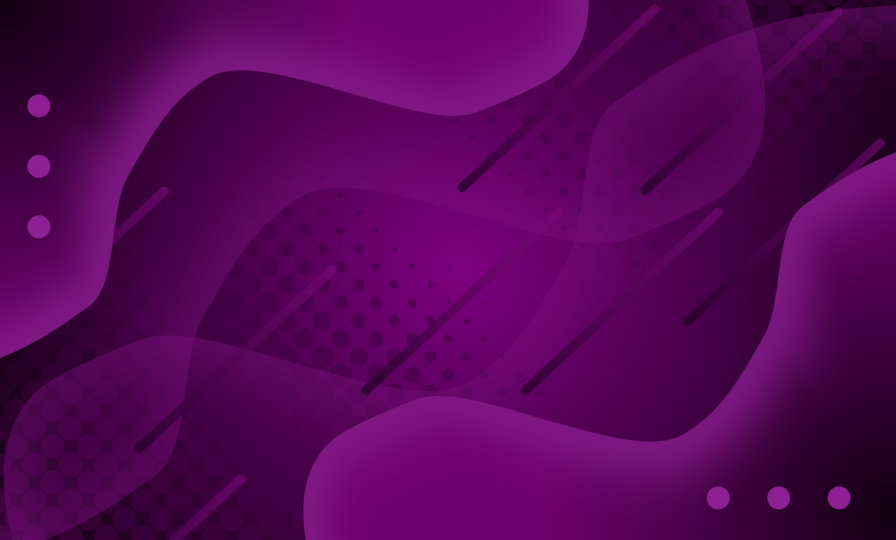
This background is drawn by a Shadertoy shader. Its source:

```glsl
// Purple abstract backdrop: wavy glowing sheets, halftone dots and slanted bars.

// Lengths are in canvas heights, origin at the lower left.
const vec3 CORE_COLOR  = vec3(0.49, 0.00, 0.50);
const vec3 DARK_COLOR  = vec3(0.07, 0.00, 0.07);
const vec3 SHEET_COLOR = vec3(0.43, 0.00, 0.43);
const vec3 RIM_COLOR   = vec3(0.50, 0.10, 0.52);
const vec3 DOT_COLOR   = vec3(0.25, 0.00, 0.26);
const vec3 BAR_LIGHT   = vec3(0.49, 0.04, 0.49);
const vec3 BAR_DARK    = vec3(0.14, 0.00, 0.15);
const vec3 DISC_COLOR  = vec3(0.55, 0.12, 0.57);

const vec2  CORE_CENTER = vec2(0.850, 0.505);
const vec2  SOLID_TURN  = vec2(1.652, 1.052);  // sums that define half turns
const vec2  VEIL_TURN   = vec2(1.424, 0.928);
const vec2  DOT_TURN    = vec2(1.674, 1.217);
const vec2  VEIL_SHIFT  = vec2(0.087, -0.409);
const float VEIL_SCALE  = 1.22;
const vec2  WAVE_AXIS   = vec2(0.819, 0.574);  // direction the wave runs in
const float RIM_WIDTH   = 0.08;
const vec2  DOT_ORIGIN  = vec2(0.597, 0.539);
const float DOT_STEP    = 0.0333;
const float DOT_MAX     = 0.0225;
const vec2  BAR_VECTOR  = vec2(-0.357, -0.330);
const float BAR_RADIUS  = 0.0085;
const float DISC_RADIUS = 0.0212;
const float DISC_STEP   = 0.112;

// Upper right ends of the bars
const int BAR_COUNT = 8;
const vec2 BAR_ENDS[BAR_COUNT] = vec2[](
    vec2(1.213, 0.983), vec2(1.552, 0.978), vec2(1.630, 0.735),
    vec2(1.330, 0.607), vec2(1.035, 0.607), vec2(0.304, 0.646),
    vec2(0.615, 0.500), vec2(0.446, 0.113));

float coverage(float dist) {
    float soft = 0.75 / iResolution.y;
    return 1.0 - smoothstep(-soft, soft, dist);
}

// Height of the wave above its slanted axis: a hill between two upturned ends
float waveHeight(float u) {
    float left = max(0.33 - u, 0.0);
    float right = max(u - 1.32, 0.0);
    float right2 = right * right;
    return 0.26 + 0.85 * left * left + right2 * (2.53 + 55.0 * right2)
         + 0.10 * smoothstep(0.38, 0.58, u) + 0.12 * smoothstep(0.40, 0.78, u)
         - 0.31 * smoothstep(0.80, 1.18, u) - 0.057 * smoothstep(1.00, 1.36, u);
}

// Approximate signed distance to the wave, negative above and left of it
float waveDistance(vec2 p) {
    const float STEP = 0.004;
    float u = dot(p, WAVE_AXIS);
    float v = dot(p, vec2(-WAVE_AXIS.y, WAVE_AXIS.x));
    float slope = (waveHeight(u + STEP) - waveHeight(u - STEP)) / (2.0 * STEP);
    return (waveHeight(u) - v) / sqrt(1.0 + slope * slope);
}

float rimGlow(float dist) {
    return exp(-dist * dist / (RIM_WIDTH * RIM_WIDTH));
}

// Checkerboard of dots that shrink toward the upper right
void addHalftone(inout vec3 color, vec2 p) {
    vec2 q = (p - DOT_ORIGIN) / DOT_STEP;
    vec2 cell = floor(0.5 * vec2(q.x + q.y, q.x - q.y) + 0.5);
    vec2 center = DOT_ORIGIN + DOT_STEP * vec2(cell.x + cell.y, cell.x - cell.y);
    float radius = min(DOT_MAX, 0.046 * (1.38 - center.x - center.y));
    float fade = smoothstep(-0.41, -0.09, center.x - center.y) * step(0.0, radius);
    color = mix(color, DOT_COLOR, 0.55 * fade * coverage(length(p - center) - radius));
}

// Translucent sheet
void addVeil(inout vec3 color, vec2 p) {
    float dist = VEIL_SCALE * waveDistance((p - VEIL_SHIFT) / VEIL_SCALE);
    float inside = coverage(dist);
    color = mix(color, SHEET_COLOR, 0.23 * inside * exp(min(dist, 0.0) / 0.35));
    color = mix(color, RIM_COLOR, 0.27 * inside * rimGlow(dist));
}

// Opaque sheet, dark at its outer corner
void addSolid(inout vec3 color, vec2 p) {
    float dist = waveDistance(p);
    float shade = clamp(length(p - vec2(0.0, 1.0)) / 0.65, 0.0, 1.0);
    vec3 sheet = mix(DARK_COLOR, SHEET_COLOR, shade);
    color = mix(color, mix(sheet, RIM_COLOR, 0.9 * rimGlow(dist)), coverage(dist));
}

void mainImage(out vec4 fragColor, in vec2 fragCoord) {
    vec2 p = fragCoord / iResolution.y;
    vec3 color = max(DARK_COLOR, CORE_COLOR * (1.0 - length(p - CORE_CENTER)));

    addHalftone(color, p);
    addHalftone(color, DOT_TURN - p);
    addVeil(color, p);
    addVeil(color, VEIL_TURN - p);

    // Slanted bars, light to dark
    for (int i = 0; i < BAR_COUNT; i++) {
        vec2 offset = p - BAR_ENDS[i];
        float along = clamp(dot(offset, BAR_VECTOR) / dot(BAR_VECTOR, BAR_VECTOR), 0.0, 1.0);
        float dist = length(offset - BAR_VECTOR * along) - BAR_RADIUS;
        color = mix(color, mix(BAR_LIGHT, BAR_DARK, along),
                    mix(0.55, 0.75, along * along) * coverage(dist));
    }

    addSolid(color, p);
    addSolid(color, SOLID_TURN - p);

    // A column and a row of discs
    for (int i = 0; i < 3; i++) {
        float offset = DISC_STEP * float(i);
        float dist = min(length(p - vec2(0.072, 0.580 + offset)),
                         length(p - vec2(1.330 + offset, 0.078)));
        color = mix(color, DISC_COLOR, coverage(dist - DISC_RADIUS));
    }
    fragColor = vec4(color, 1.0);
}
```
